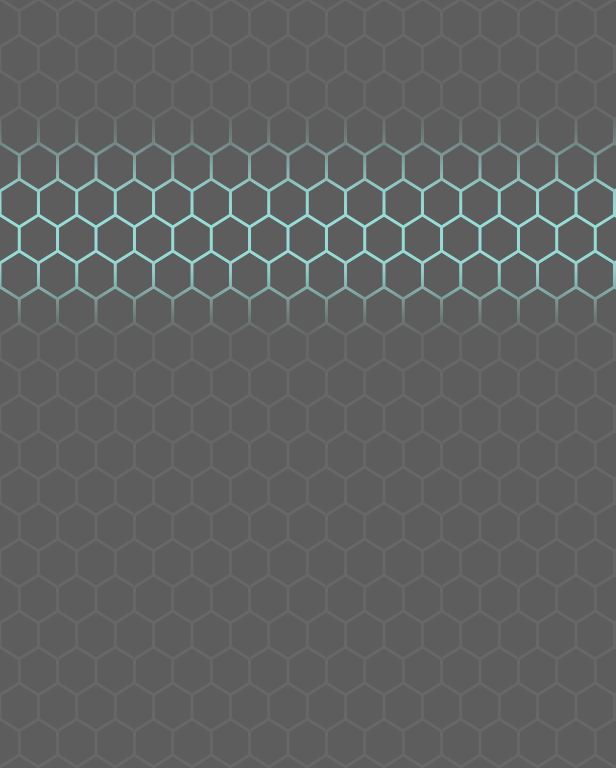
Reproduce this pattern procedurally as a WebGL 1 fragment shader.

```glsl
precision highp float;

uniform vec2 u_resolution;

// Lengths are fractions of the canvas height.
#define CELL_WIDTH 0.05
#define ROW_STEP 0.046875
#define GRID_ORIGIN vec2(0.0, 0.6888)
#define LINE_WIDTH 0.0039
#define GLOW_RISE vec2(0.557, 0.6745)
#define GLOW_FALL vec2(0.72, 0.863)
#define BACKGROUND vec3(0.365, 0.363, 0.363)
#define DIM_LINE vec3(0.402, 0.402, 0.402)
#define GLOW_LINE vec3(0.59, 0.86, 0.84)

// Distance from inside a pointy-top hexagon to its border, negative outside.
float hexInset(vec2 p) {
  float halfWidth = 0.5 * CELL_WIDTH;
  float apex = ROW_STEP * 2.0 / 3.0;
  vec2 slantNormal = normalize(vec2(0.5 * apex, halfWidth));
  p = abs(p);
  return min(halfWidth - p.x, dot(vec2(0.0, apex) - p, slantNormal));
}

// Offset from the centre of the nearest cell of a rectangular lattice.
vec2 repeatCentered(vec2 p, vec2 period) {
  return (fract(p / period + 0.5) - 0.5) * period;
}

// Two interleaved lattices make up the honeycomb.
float honeycombEdge(vec2 p) {
  vec2 period = vec2(CELL_WIDTH, 2.0 * ROW_STEP);
  float evenRows = hexInset(repeatCentered(p, period));
  float oddRows = hexInset(repeatCentered(p - 0.5 * period, period));
  return max(evenRows, oddRows);
}

void main() {
  vec2 p = gl_FragCoord.xy / u_resolution.y;
  float pixel = 1.0 / u_resolution.y;

  // Antialiased cell borders
  float edge = abs(honeycombEdge(p - GRID_ORIGIN));
  float halfLine = 0.5 * LINE_WIDTH;
  float line = 1.0 - smoothstep(halfLine - 0.5 * pixel, halfLine + 0.5 * pixel, edge);

  // Horizontal band of light along the borders
  float glow = smoothstep(GLOW_RISE.x, GLOW_RISE.y, p.y)
             * (1.0 - smoothstep(GLOW_FALL.x, GLOW_FALL.y, p.y));

  vec3 lineColor = mix(DIM_LINE, GLOW_LINE, glow);
  gl_FragColor = vec4(mix(BACKGROUND, lineColor, line), 1.0);
}
```
